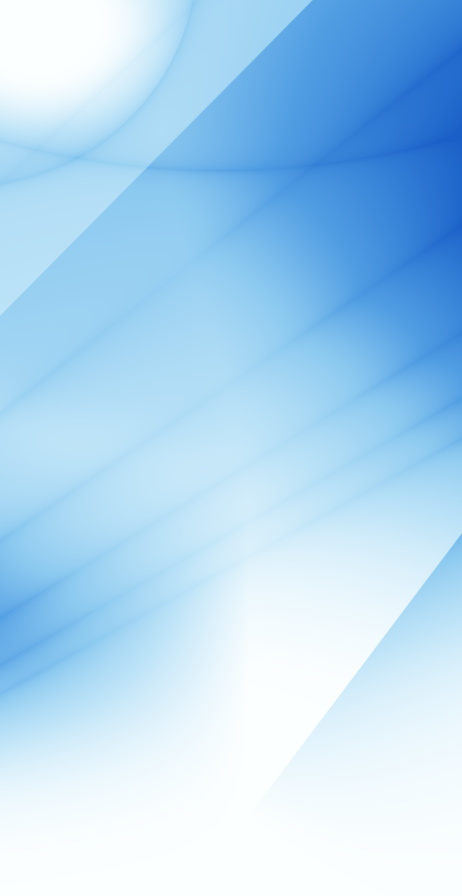
Give the GLSL for this background, as a Shadertoy shader.

```glsl
const float ASPECT = 0.5156;

// Tone ramp: 0 is deep blue, 1 is near white
vec3 blueRamp(float tone) {
    const vec3 stops[6] = vec3[6](
        vec3(0.10, 0.37, 0.78), vec3(0.20, 0.50, 0.84), vec3(0.32, 0.62, 0.89),
        vec3(0.55, 0.79, 0.94), vec3(0.74, 0.89, 0.97), vec3(0.99, 1.0, 1.0));
    float s = clamp(tone, 0.0, 1.0) * 5.0;
    int i = int(min(floor(s), 4.0));
    return mix(stops[i], stops[i + 1], s - float(i));
}

float bell(float x, float centre, float width) {
    float q = (x - centre) / width;
    return exp(-q * q);
}

// Soft dark fold with its own falloff on each side
float crease(float dist, float widthNeg, float widthPos) {
    float q = abs(dist) / (dist < 0.0 ? widthNeg : widthPos);
    return 0.6 * exp(-q) + 0.4 * exp(-q * 5.0);
}

// Signed distance to y = start - slope * x, positive below it
float slantDistance(vec2 p, float start, float slope) {
    return (p.y - start + slope * p.x) / sqrt(1.0 + slope * slope);
}

float ridgeX(float y) {
    return ASPECT * (0.34 + 0.2 * smoothstep(0.1, 0.6, y));
}

// Broad light: bright ridge, deep right side, shaded lower left
float baseTone(vec2 p, float ridge) {
    float right = clamp((p.x - ridge) / (ASPECT - ridge), 0.0, 1.0);
    float left = clamp((ridge - p.x) / ridge, 0.0, 1.0);
    float tone = mix(0.58, 1.0, smoothstep(0.1, 0.8, p.y));
    tone -= 0.55 * bell(p.y, 0.2, 0.3) * pow(right, 1.3);
    tone -= left * (0.46 * bell(p.y, 0.7, 0.13) + 0.05 * bell(p.y, 0.4, 0.15));
    return tone + 0.05 * left * bell(p.y, 0.47 + 0.2 * p.x, 0.04);
}

// Fan of slanted folds, closer together toward the bottom
float foldShade(vec2 p, float ridge) {
    float strength = mix(0.04, 0.1, clamp(abs(p.x - ridge) * 4.0, 0.0, 1.0));
    float shade = 0.0;
    float spread = 1.0;
    for (int i = 0; i < 5; i++) {
        float d = slantDistance(p, 0.825 - 0.363 * spread, 0.515 + 0.275 * spread);
        shade += strength * crease(d, 0.022, 0.03);
        spread *= 0.61;
    }
    return shade;
}

// White glow held inside a disc at the corner
float cornerGlow(vec2 p, float discDist, float edge) {
    float reach = length((p - vec2(0.045, 0.03)) / vec2(0.18, 0.145));
    return smoothstep(1.15, 0.35, reach) * smoothstep(edge, -edge, discDist);
}

// Shaded sheet whose edge fades out along its length
float sheetShade(vec2 p, vec2 origin, vec2 along, float edge) {
    vec2 q = p - origin;
    float across = dot(q, vec2(along.y, -along.x));
    float fade = clamp(1.0 - dot(q, along) / 0.4, 0.0, 1.0);
    return 0.3 * fade * exp(-max(across, 0.0) / 0.095) * smoothstep(-edge, edge, across);
}

void mainImage(out vec4 fragColor, in vec2 fragCoord) {
    vec2 uv = fragCoord / iResolution.xy;
    vec2 p = vec2(uv.x * ASPECT, 1.0 - uv.y);
    float edge = 1.0 / iResolution.y;
    float ridge = ridgeX(p.y);

    // Main light and folds
    float tone = baseTone(p, ridge) - foldShade(p, ridge);

    // Pale corner wedge
    float wedge = smoothstep(edge, -edge, slantDistance(p, 0.3525, 1.01));
    tone = mix(tone, 1.0, 0.4 * wedge);

    // Corner disc, its faint slanted line and the wide arc
    float disc = length(p - vec2(-0.039, -0.052)) - 0.26;
    float arc = length(p - vec2(0.247, -0.747)) - 0.9375;
    tone = mix(tone, 1.0, cornerGlow(p, disc, edge));
    tone -= 0.11 * wedge * crease(disc, 0.025, 0.012);
    tone -= 0.035 * wedge * crease(slantDistance(p, 0.205, 0.92), 0.012, 0.012);
    tone -= 0.1 * crease(arc, 0.022, 0.014);

    // Lower right sheet
    tone -= sheetShade(p, vec2(ASPECT, 0.595), vec2(-0.602, 0.798), edge);

    fragColor = vec4(blueRamp(tone), 1.0);
}
```
